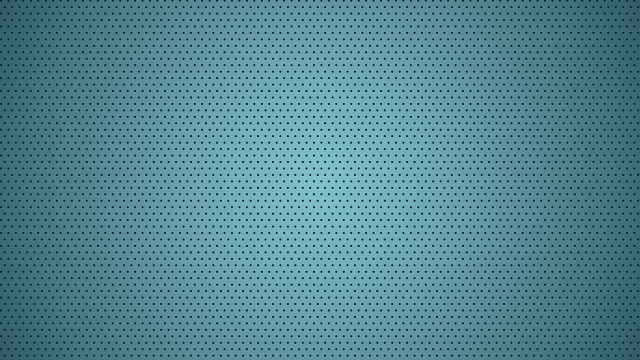
A WebGL 1 fragment shader for this pattern:

```glsl
precision highp float;
// Perforated teal sheet: staggered rows of small dark holes under a round light.
// Each pixel is folded into its row and cell, then a disc distance draws the hole,
// with a faint lit rim below it. Lengths are fractions of the canvas height.

uniform vec2 u_resolution;

const vec2 PITCH = vec2(0.02070, 0.01793);     // hole spacing, row spacing
const vec2 FIRST_HOLE = vec2(-0.2755, 0.1574); // one hole, from the centre
const float HOLE_RADIUS = 0.0029;
const vec2 RIM_OFFSET = vec2(0.0, -0.0016);

const vec3 LIGHT_TEAL = vec3(0.500, 0.755, 0.792);
const vec3 DARK_TEAL = vec3(0.195, 0.360, 0.390);
const vec3 HOLE_TOP = vec3(0.0, 0.14, 0.17);
const vec3 HOLE_BOTTOM = vec3(0.02, 0.19, 0.22);

// Offset from the nearest hole; every other row shifts by half a cell.
vec2 staggeredCell(vec2 p, vec2 pitch) {
  float row = floor(p.y / pitch.y + 0.5);
  float shift = 0.5 * mod(row, 2.0) * pitch.x;
  float x = mod(p.x + shift + 0.5 * pitch.x, pitch.x) - 0.5 * pitch.x;
  return vec2(x, p.y - row * pitch.y);
}

// Antialiased disc coverage.
float disc(vec2 p, float radius, float blur) {
  return 1.0 - smoothstep(-blur, blur, length(p) - radius);
}

// Radial falloff with a faint blue ring and greener outskirts.
vec3 sheetColor(float r) {
  float falloff = pow(clamp(r / 1.02, 0.0, 1.0), 1.25);
  vec3 color = mix(LIGHT_TEAL, DARK_TEAL, falloff);
  float blueRing = exp(-pow((r - 0.48) / 0.14, 2.0));
  float greenRing = exp(-pow((r - 0.78) / 0.10, 2.0));
  color += blueRing * vec3(0.003, -0.005, 0.004);
  color += greenRing * vec3(-0.003, 0.005, -0.004);
  return color;
}

void main() {
  vec2 p = (gl_FragCoord.xy - 0.5 * u_resolution) / u_resolution.y;
  float blur = 0.6 / u_resolution.y;

  vec3 color = sheetColor(length(p));
  vec2 cell = staggeredCell(p - FIRST_HOLE, PITCH);

  // Lit lower rim, then the hole over it
  float rim = disc(cell - RIM_OFFSET, HOLE_RADIUS, blur);
  color *= 1.0 + 0.10 * rim;
  float depth = smoothstep(-HOLE_RADIUS, HOLE_RADIUS, cell.y);
  vec3 holeColor = mix(HOLE_BOTTOM, HOLE_TOP, depth);
  color = mix(color, holeColor, disc(cell, HOLE_RADIUS, blur));

  gl_FragColor = vec4(color, 1.0);
}
```
